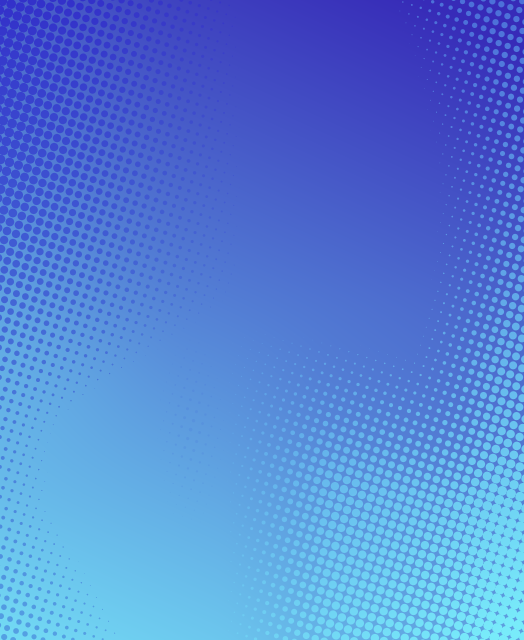
Give the GLSL for this background, as a Shadertoy shader.

```glsl
// Blue diagonal gradient with dark halftone dots on the left and light ones on the right.

#define CELL 0.01475        // dot spacing, in canvas heights
#define GRID_ANGLE 0.314    // tilt of the dot grids, in radians
#define GRADIENT_TILT 0.45  // sideways slope of the backdrop
#define LEFT_LIFT 0.085     // extra brightness along the left side
#define RIGHT_SHADE 0.06    // darkening behind the light dots
#define BACK_TOP vec3(0.215, 0.17, 0.72)
#define BACK_BOTTOM vec3(0.45, 0.86, 0.96)
#define DARK_TOP vec3(0.20, 0.19, 0.79)
#define DARK_BOTTOM vec3(0.33, 0.63, 0.89)
#define LIGHT_TOP vec3(0.30, 0.44, 0.85)
#define LIGHT_BOTTOM vec3(0.47, 0.92, 0.98)

float saturate(float v) { return clamp(v, 0.0, 1.0); }

// Dot radius, in cells, of the dark dots along the left side
float darkRadius(vec2 p) {
    float foot = saturate((p.y - 0.794) / 0.195);
    float reach = mix(0.376, 0.075, smoothstep(0.42, 0.70, p.y)) + 0.117 * foot;
    float size = mix(0.52, 0.20, smoothstep(0.195, 0.781, p.y)) + 0.13 * foot;
    float side = size * pow(saturate(1.0 - max(p.x, 0.0) / reach), 0.62);
    // Faint patch of small dots near the centre
    float patchSize = 0.2 * saturate(1.0 - length((p - vec2(0.30, 0.67)) / vec2(0.06, 0.17)));
    return max(side, patchSize);
}

// Dot radius, in cells, of the light dots: a right band joined to a lower field
float lightRadius(vec2 p) {
    float bend = min(p.y, 0.58) - 0.3255;
    float bandEdge = 0.68 - 0.70 * bend * bend;
    float band = mix(0.33, 0.42, smoothstep(0.195, 0.586, p.y))
               * pow(saturate((p.x - bandEdge) / 0.143), 0.85);
    float across = saturate((p.x - 0.352) / 0.165);
    float down = saturate((p.y - 0.512 - 0.2 * (p.x - 0.43)) / 0.22);
    float field = 0.44 * pow(across * down, 0.75);
    return pow(band * band * band + field * field * field, 1.0 / 3.0);
}

// Centre of the grid cell that holds p
vec2 cellCentre(vec2 p, vec2 anchor) {
    float c = cos(GRID_ANGLE), s = sin(GRID_ANGLE);
    mat2 turn = mat2(c, s, -s, c);
    vec2 index = round((p - anchor) * turn / CELL);
    return anchor + turn * index * CELL;
}

// Smooth disc; dots smaller than a pixel fade out
float dotCover(vec2 p, vec2 centre, float radius) {
    float pixel = 1.0 / (CELL * iResolution.y);
    float d = length(p - centre) / CELL;
    return saturate(0.5 + (radius - d) / pixel) * saturate(2.0 * radius / pixel);
}

void mainImage(out vec4 fragColor, in vec2 fragCoord) {
    // Canvas heights, measured down from the upper left
    vec2 p = vec2(fragCoord.x, iResolution.y - fragCoord.y) / iResolution.y;

    // Backdrop
    float slope = (p.y - GRADIENT_TILT * p.x + 0.293) / 1.293;
    slope += LEFT_LIFT * (1.0 - smoothstep(0.0, 0.3, p.x)) * (1.0 - smoothstep(0.5, 0.8, p.y));
    slope -= RIGHT_SHADE * smoothstep(0.33, 0.55, p.x) * smoothstep(0.45, 0.70, p.y);
    vec3 color = mix(BACK_TOP, BACK_BOTTOM, saturate(slope));

    // Dark dots, paler towards the middle and in the central patch
    vec2 centre = cellCentre(p, vec2(0.2813, 0.3402));
    vec3 darkColor = mix(DARK_TOP, DARK_BOTTOM, p.y);
    float strength = 1.0 - 0.4 * smoothstep(0.12, 0.34, p.x);
    strength *= 1.0 - 0.6 * smoothstep(0.18, 0.28, p.x) * smoothstep(0.48, 0.58, p.y);
    color = mix(color, darkColor, strength * dotCover(p, centre, darkRadius(centre)));

    // Light dots
    centre = cellCentre(p, vec2(0.4991, 0.6432));
    float glow = saturate(1.04 * p.y + 0.58 * (p.x - 0.82));
    vec3 lightColor = mix(LIGHT_TOP, LIGHT_BOTTOM, glow);
    color = mix(color, lightColor, dotCover(p, centre, lightRadius(centre)));

    fragColor = vec4(color, 1.0);
}
```
